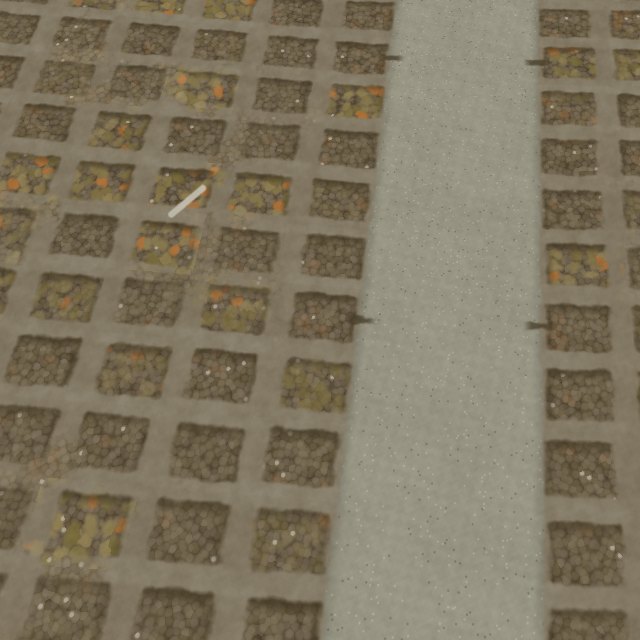
This texture is drawn by a WebGL 1 fragment shader. Its source:

```glsl
precision highp float;
// Concrete grass pavers in perspective, split by a smooth concrete strip.
// Each pixel is projected to ground units (one paver pitch = 1); a repeated
// box distance cuts the soil pockets, cellular noise fills them with litter.

uniform vec2 u_resolution;

#define HORIZON 1.693      // height of the vanishing point above the top edge
#define VANISH_X 0.820     // its horizontal position
#define PITCH 0.0635       // column pitch per unit of depth
#define ROW_SCALE 47.5     // row density
#define ROW_SHIFT 27.65    // row phase
#define STRIP_LEFT -1.858  // strip edges, in pitches
#define STRIP_RIGHT 0.18
#define POCKET 0.355       // half size of a soil pocket
#define SOFT 0.035         // edge softness, in pitches
#define JOINT_ROWS 5.0     // rows between strip joints
#define WEAR 0.75          // soil spilled over the ribs

const vec3 STRIP_GREY = vec3(0.59, 0.58, 0.51);
const vec3 RIB_GREY   = vec3(0.545, 0.51, 0.435);
const vec3 RIB_BROWN  = vec3(0.49, 0.45, 0.37);
const vec3 SOIL       = vec3(0.42, 0.37, 0.29);
const vec3 SHADE      = vec3(0.27, 0.23, 0.15);
const vec3 MOSS       = vec3(0.46, 0.41, 0.22);
const vec3 STRAW      = vec3(0.60, 0.53, 0.36);
const vec3 LEAF       = vec3(0.72, 0.43, 0.18);
const vec3 PALE       = vec3(0.74, 0.72, 0.66);

float hash(vec2 p) {
  return fract(sin(dot(p, vec2(127.1, 311.7))) * 4375.85);
}

// Cellular noise: distance to the nearest point and that point's random value.
vec2 cellular(vec2 p) {
  vec2 base = floor(p), best = vec2(9.0, 0.0);
  for (int j = -1; j <= 1; j++) {
    for (int i = -1; i <= 1; i++) {
      vec2 c = base + vec2(float(i), float(j));
      float d = length(c + vec2(hash(c), hash(c + 37.0)) - p);
      if (d < best.x) best = vec2(d, hash(c + 71.0));
    }
  }
  return best;
}

// Layered sines, roughly -1 to 1.
float waves(vec2 p) {
  float sum = 0.0, amp = 0.5;
  for (int i = 0; i < 4; i++) {
    p = mat2(0.8, 0.6, -0.6, 0.8) * p * 1.9 + 1.7;
    sum += amp * sin(p.x + 1.5 * sin(p.y));
    amp *= 0.6;
  }
  return sum;
}

// Screen (y downwards) to ground: x in columns, y in rows.
vec2 project(vec2 p) {
  float dx = p.x - 0.56;
  float rowY = p.y - dx * (dx < 0.0 ? 0.085 : 0.03);
  return vec2((p.x - VANISH_X) / ((p.y + HORIZON) * PITCH),
              ROW_SHIFT - ROW_SCALE / (rowY + HORIZON));
}

float segment(vec2 p, vec2 a, vec2 b) {
  vec2 ab = b - a;
  return length(p - a - ab * clamp(dot(p - a, ab) / dot(ab, ab), 0.0, 1.0));
}

// Soil with leaf litter; leafy runs from bare to covered.
vec3 litter(vec2 g, float leafy) {
  vec2 big = cellular(g * 6.0 + 0.3 * waves(g * 5.0));
  vec2 fine = cellular(g * 15.0);
  float patchMask = 1.0 - smoothstep(0.25, 0.65, big.x);
  vec3 col = mix(SOIL, SHADE, 0.55 * smoothstep(0.3, 0.8, fine.x));
  col += 0.10 * (fine.y - 0.4);
  vec3 leaf = mix(MOSS, STRAW, big.y);
  leaf = mix(leaf, LEAF, step(0.88, big.y) * 0.8);
  col = mix(col, leaf, patchMask * leafy);
  return mix(col, PALE, 0.7 * step(0.985, fine.y) * (1.0 - smoothstep(0.2, 0.45, fine.x)));
}

void main() {
  vec2 p = gl_FragCoord.xy / u_resolution;
  p.y = 1.0 - p.y;
  vec2 ground = project(p);
  vec2 g = ground * vec2(1.0, 0.75);
  float rough = waves(g * 5.0);
  float fromStrip = max(STRIP_LEFT - ground.x, ground.x - STRIP_RIGHT);

  // Pocket repeated over columns and rows on both sides of the strip
  float side = step(STRIP_RIGHT, ground.x);
  vec2 id = vec2(floor(fromStrip) + 20.0 * side, floor(ground.y + 0.5));
  vec2 q = vec2(fract(fromStrip) - 0.40, ground.y + 0.5 - id.y - 0.5);
  q += 0.05 * (vec2(hash(id + 5.0), hash(id + 9.0)) - 0.5);
  vec2 edge = abs(q) - POCKET + 0.05;
  float box = length(max(edge, 0.0)) + min(max(edge.x, edge.y), 0.0) - 0.05;
  float pocket = 1.0 - smoothstep(-SOFT, SOFT, box + 0.025 * rough);

  // Pocket filling, shaded below the upper rib and beside the inner rib
  float leafy = 0.15 + 0.75 * smoothstep(0.4, 0.85, hash(id + 3.0));
  vec3 soil = litter(g, leafy);
  float shadow = max(1.0 - smoothstep(-0.34, -0.16, q.y),
                     0.7 * (1.0 - smoothstep(-0.36, -0.24, q.x)));
  vec3 fill = mix(soil, SHADE, shadow * (0.45 + 0.35 * hash(id + 13.0)));

  // Ribs: paler across than along, browned and partly buried
  float across = smoothstep(0.30, 0.40, abs(q.y));
  float tone = 0.25 + 0.35 * across + 0.35 * rough + 0.3 * (hash(id) - 0.5);
  vec3 rib = mix(RIB_BROWN, RIB_GREY, clamp(tone, 0.0, 1.0));
  float buried = smoothstep(0.15, 0.8, waves(g * 0.9 + 4.0) + 0.3 * rough);
  buried *= WEAR * smoothstep(0.2, 2.2, fromStrip);
  vec3 col = mix(mix(rib, soil * 1.12, buried), fill, pocket * (1.0 - 0.45 * buried));

  // Strip: speckled, with stained edges and notches at the slab joints
  vec2 grit = cellular(g * 17.0);
  float dot1 = 1.0 - smoothstep(0.08, 0.28, grit.x);
  vec3 slab = STRIP_GREY + 0.012 * waves(g * 2.0) + 0.012 * waves(g * 21.0);
  slab += dot1 * (0.07 * step(0.8, grit.y) - 0.10 * step(grit.y, 0.10));
  slab *= 1.0 - 0.10 * smoothstep(-0.12, 0.0, fromStrip);
  float strip = 1.0 - smoothstep(-SOFT, SOFT, fromStrip + 0.025 * rough);
  col = mix(col, slab, strip);
  float joint = abs(mod(ground.y - 1.0 + 0.5 * JOINT_ROWS, JOINT_ROWS) - 0.5 * JOINT_ROWS);
  float notch = (1.0 - smoothstep(0.03, 0.09, joint + 0.03 * rough))
              * (1.0 - smoothstep(0.06, 0.2, abs(fromStrip + 0.02)));
  col = mix(col, SHADE, 0.75 * notch);

  // One pale twig, then overall grain
  float twig = segment(p, vec2(0.268, 0.335), vec2(0.317, 0.294));
  col = mix(col, PALE, 1.0 - smoothstep(0.003, 0.007, twig));
  col += 0.015 * waves(p * 90.0);
  gl_FragColor = vec4(col, 1.0);
}
```
